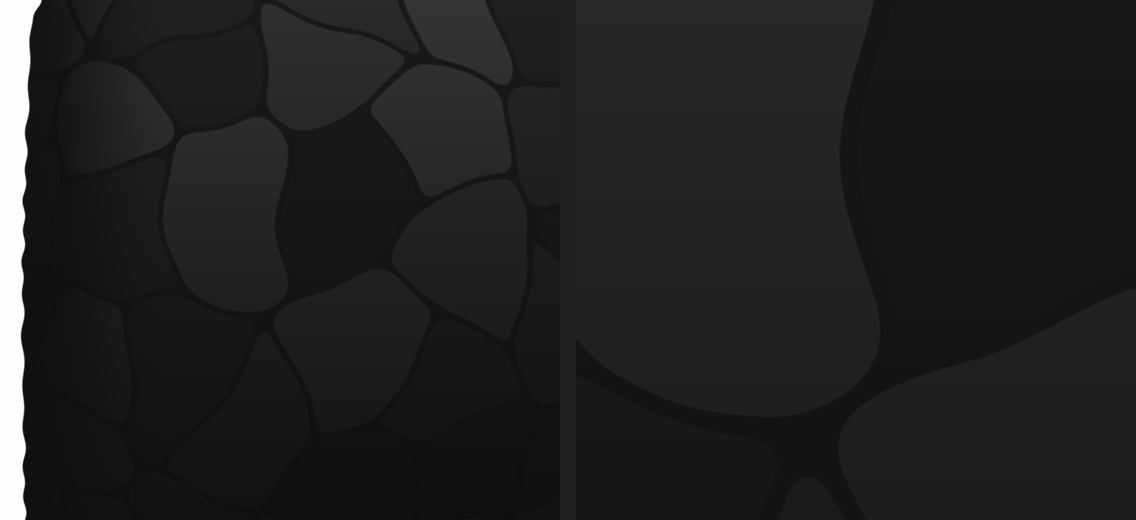
Left: the whole. Right: its middle third, enlarged.
Write a Shadertoy shader that draws this texture.

```glsl
const float CENTRE_DENSITY = 3.7;   // stones per canvas height, mid wall
const float DENSITY_GROWTH = 2.8;   // extra density toward the rim
const float JITTER = 0.82;
const float JOINT_HALF_WIDTH = 0.0056;
const float CORNER_ROUNDING = 0.10;
const float EDGE_X = 0.044;
const vec2 WALL_CENTRE = vec2(0.60, 0.52);
const vec3 PAPER = vec3(0.995);
const float MORTAR_LOW = 0.060, MORTAR_HIGH = 0.098;
const float LIFT_LOW = 0.014, LIFT_HIGH = 0.094;
const float SHADE_TONE = 0.062;

vec2 hash2(vec2 p) {
    vec3 q = fract(p.xyx * vec3(0.1031, 0.1030, 0.0973));
    q += dot(q, q.yzx + 33.33);
    return fract((q.xx + q.yz) * q.zy);
}

float smoothMin(float a, float b, float k) {
    float h = max(k - abs(a - b), 0.0) / k;
    return min(a, b) - h * h * k * 0.25;
}

vec2 seedOffset(vec2 cell) {
    return 0.5 + JITTER * (hash2(cell + 41.0) - 0.5);
}

// Rounded cellular pattern: x = distance to the joint, yz = stone id
vec3 stones(vec2 p) {
    vec2 base = floor(p), f = fract(p);
    vec2 nearest = vec2(0.0), toSeed = vec2(0.0);
    float best = 9.0;
    for (int j = -1; j <= 1; j++)
    for (int i = -1; i <= 1; i++) {
        vec2 g = vec2(i, j);
        vec2 r = g + seedOffset(base + g) - f;
        float d = dot(r, r);
        if (d < best) { best = d; nearest = g; toSeed = r; }
    }
    float border = 2.0;
    for (int j = -2; j <= 2; j++)
    for (int i = -2; i <= 2; i++) {
        vec2 g = nearest + vec2(i, j);
        if (i == 0 && j == 0) continue;
        vec2 r = g + seedOffset(base + g) - f;
        float d = dot(0.5 * (toSeed + r), normalize(r - toSeed));
        border = smoothMin(border, d, CORNER_ROUNDING);
    }
    return vec3(border, base + nearest);
}

// Gentle bend that curves the joints
vec2 bend(vec2 p) {
    return p + 0.016 * sin(p.yx * vec2(13.0, 11.0) + vec2(0.7, 2.1))
             + 0.006 * sin(p.yx * vec2(29.0, 31.0) + vec2(4.0, 1.3));
}

// Ragged left side, curling inward at the top corner
float leftEdge(float y) {
    float ripple = 0.0025 * sin(88.0 * y + 2.0 * sin(11.0 * y))
                 + 0.0012 * sin(47.0 * y + 1.0);
    float curl = 0.022 * pow(smoothstep(0.955, 1.0, y), 2.0);
    return EDGE_X + 0.014 * y * y + 0.003 * cos(6.28 * y) + ripple + curl;
}

void mainImage(out vec4 fragColor, in vec2 fragCoord) {
    vec2 p = fragCoord / iResolution.y;
    float pixel = 1.0 / iResolution.y;

    // Stones grow smaller away from the centre
    vec2 fromCentre = bend(p) - WALL_CENTRE;
    float r2 = dot(fromCentre, fromCentre);
    float density = CENTRE_DENSITY + DENSITY_GROWTH * r2;
    vec3 stone = stones(fromCentre * density + 7.3);
    float joint = stone.x / (density + DENSITY_GROWTH * r2);
    float face = smoothstep(-pixel, pixel, joint - JOINT_HALF_WIDTH);

    // Light falls from above; some stones nearly sink into the mortar
    float mortar = mix(MORTAR_LOW, MORTAR_HIGH, p.y);
    float lift = mix(LIFT_LOW, LIFT_HIGH, pow(p.y, 1.25));
    float brightness = mix(0.15, 1.15, smoothstep(0.05, 0.8, hash2(stone.yz + 9.0).x));
    float tone = mortar + lift * brightness * face;

    // Shadow along the left side
    float lit = smoothstep(0.06, 0.34, p.x);
    tone = mix(SHADE_TONE, tone, 0.12 + 0.88 * lit);

    float wall = smoothstep(-pixel, pixel, p.x - leftEdge(p.y));
    fragColor = vec4(mix(PAPER, vec3(tone), wall), 1.0);
}
```
